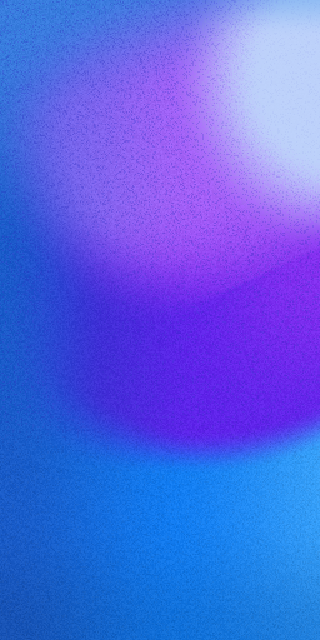
A Shadertoy shader for this background:

```glsl
const vec3 DEEP_BLUE = vec3(0.10, 0.36, 0.79);
const vec3 AZURE = vec3(0.07, 0.49, 0.95);
const vec3 SKY = vec3(0.24, 0.65, 0.98);
const vec3 TOP_BLUE = vec3(0.22, 0.49, 0.87);
const vec3 INDIGO = vec3(0.23, 0.19, 0.83);
const vec3 VIOLET = vec3(0.37, 0.14, 0.92);
const vec3 MAGENTA = vec3(0.52, 0.19, 0.94);
const vec3 PERIWINKLE = vec3(0.44, 0.40, 0.92);
const vec3 ORCHID = vec3(0.65, 0.38, 0.97);
const vec3 ICE = vec3(0.74, 0.82, 0.98);
const vec3 ICE_TOP = vec3(0.55, 0.73, 0.95);
const vec3 SPECK = vec3(0.19, 0.20, 0.78);

const vec2 LOBE_CENTER = vec2(0.62, 1.60);
const vec2 LOBE_RADII = vec2(0.62, 0.60);
const vec2 GLOW_CENTER = vec2(1.08, 1.76);
const float GLOW_RADIUS = 0.46;
const float GRAIN_CELLS = 256.0;
const float GRAIN_AMOUNT = 0.055;
const float SPECK_DENSITY = 0.14;
const float SPECK_OPACITY = 0.28;

float hash(vec2 cell) {
    vec3 q = fract(cell.xyx * 0.1031);
    q += dot(q, q.yzx + 33.33);
    return fract((q.x + q.y) * q.z);
}

// One inside the lower edge, falling to zero at the upper edge
float falloff(float inner, float outer, float d) {
    return 1.0 - smoothstep(inner, outer, d);
}

vec3 blueField(vec2 p) {
    vec3 color = mix(DEEP_BLUE, AZURE, smoothstep(0.0, 0.6, p.x));
    color = mix(color, SKY, smoothstep(0.5, 1.15, p.x) * smoothstep(-0.5, 0.5, p.y));
    color *= mix(0.9, 1.0, smoothstep(0.0, 0.4, p.y));
    return mix(color, TOP_BLUE, smoothstep(1.2, 1.9, p.y));
}

vec3 violetField(vec2 p) {
    vec3 color = mix(INDIGO, VIOLET, smoothstep(0.2, 0.65, p.x));
    return mix(color, MAGENTA, smoothstep(0.5, 1.0, p.x) * smoothstep(0.55, 1.2, p.y));
}

float violetMask(vec2 p) {
    float offset = p.x - 0.63;
    float rim = 0.585 + 0.6 * offset * offset;
    float softness = mix(0.16, 0.07, smoothstep(0.1, 0.6, p.x));
    float bottom = smoothstep(rim - softness, rim + softness, p.y);
    float top = falloff(1.25, 1.95, p.y);
    return bottom * top * smoothstep(-0.02, 0.34, p.x);
}

float lobeMask(vec2 p) {
    float body = falloff(0.62, 1.1, length((p - LOBE_CENTER) / LOBE_RADII));
    float top = falloff(1.72, 2.15, p.y + 0.3 * (0.6 - p.x));
    // The fold is crisp on the right and dissolves to the left
    float fold = 0.765 + 0.46 * p.x;
    float softness = mix(0.16, 0.008, smoothstep(0.2, 0.75, p.x));
    return body * top * smoothstep(fold - softness, fold + softness, p.y);
}

void mainImage(out vec4 fragColor, in vec2 fragCoord) {
    vec2 p = fragCoord / iResolution.xy * vec2(1.0, 2.0);
    vec2 cell = floor(p * GRAIN_CELLS);
    float grain = hash(cell) - 0.5;

    // Blue ground and violet body
    vec3 color = mix(blueField(p), violetField(p), violetMask(p));

    // Lilac lobe above the fold
    vec3 lilac = mix(PERIWINKLE, ORCHID, smoothstep(0.1, 0.65, p.x));
    lilac = mix(MAGENTA, lilac, smoothstep(0.95, 1.4, p.y + 0.15 * (0.5 - p.x)));
    color = mix(color, lilac, lobeMask(p));

    // Pale glow with a dithered rim
    float glowDistance = length(p - GLOW_CENTER) / GLOW_RADIUS;
    float glow = falloff(0.58, 1.22, glowDistance + 0.1 * grain);
    color = mix(color, mix(ICE, ICE_TOP, smoothstep(1.88, 2.03, p.y)), glow);

    // Film grain and dark blue specks
    float grainMask = mix(1.0, 0.15, glow);
    float speck = step(1.0 - SPECK_DENSITY, hash(cell + 517.0));
    vec3 speckColor = mix(color * 0.8, SPECK, smoothstep(0.55, 0.75, p.y));
    color = mix(color, speckColor, speck * SPECK_OPACITY * grainMask);
    color += grain * GRAIN_AMOUNT * grainMask;

    fragColor = vec4(clamp(color, 0.0, 1.0), 1.0);
}
```
